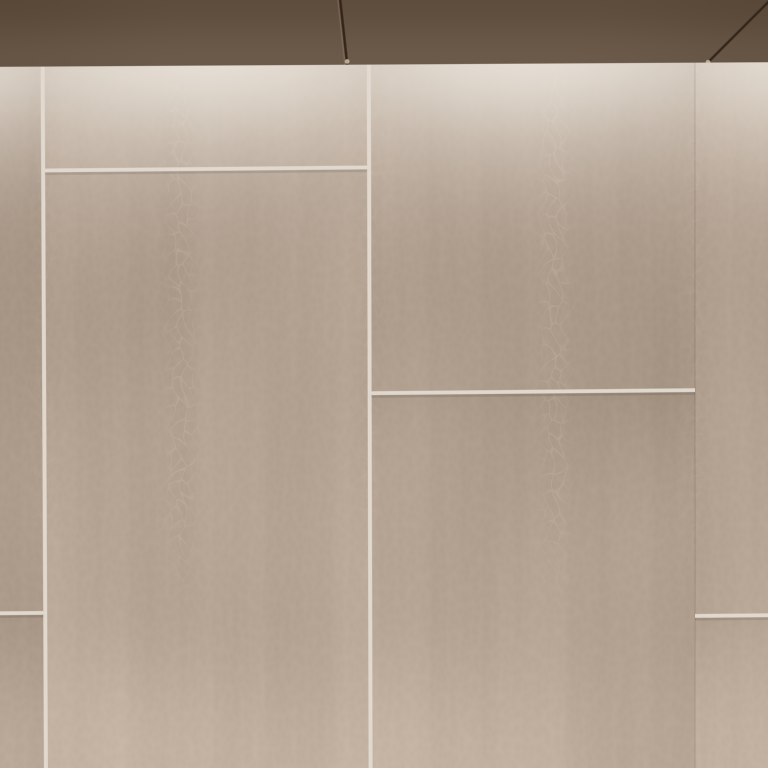
Give the GLSL for this texture, as a Shadertoy shader.

```glsl
// Staggered stone wall tiles with pale joints, lit from above under a dark ceiling.

vec2 hash2(vec2 p) {
    p = vec2(dot(p, vec2(127.1, 311.7)), dot(p, vec2(269.5, 183.3)));
    return fract(sin(p) * 43758.5);
}

// Cellular noise: distances to the nearest and second nearest points
vec2 cellular(vec2 p) {
    vec2 cell = floor(p), nearest = vec2(8.0);
    for (int j = -1; j <= 1; j++)
    for (int i = -1; i <= 1; i++) {
        vec2 corner = cell + vec2(i, j);
        float d = length(corner + hash2(corner) - p);
        nearest = d < nearest.x ? vec2(d, nearest.x) : vec2(nearest.x, min(nearest.y, d));
    }
    return nearest;
}

// Layered sines drawn out along the vertical
float streaks(vec2 p, float seed) {
    float sum = 0.0, freq = 15.0, amp = 0.4;
    for (int i = 0; i < 8; i++) {
        float phase = seed * 2.7 + float(i) * 2.4;
        float bend = 0.7 * sin(p.y * (2.0 + freq * 0.035) + phase);
        float fade = 0.6 + 0.4 * sin(p.y * 6.0 + p.x * 9.0 + phase * 1.7);
        sum += amp * fade * sin(p.x * freq + bend + phase * 3.1);
        freq *= 1.63;
        amp *= 0.78;
    }
    return sum;
}

float segmentDistance(vec2 p, vec2 a, vec2 b) {
    vec2 ab = b - a;
    return length(p - a - ab * clamp(dot(p - a, ab) / dot(ab, ab), 0.0, 1.0));
}

// Antialiased coverage of a line from its distance and half width
float stroke(float d, float halfWidth, float px) {
    return 1.0 - smoothstep(halfWidth - px, halfWidth + px, d);
}

vec3 stone(vec2 uv, float column, float across, float below) {
    float mottle = cellular(uv * vec2(120.0, 85.0)).x - 0.45;
    float cloud = sin(uv.x * 11.0 + 2.0 * sin(uv.y * 5.0 + column)) * sin(uv.y * 8.0 + column * 2.0);
    float tone = 0.68 + 0.17 * streaks(uv, column) + 0.12 * mottle + 0.08 * cloud;

    // Darker upper middle, and a darker right side on odd columns
    tone -= 0.22 * exp(-pow((uv.y - 0.6) / 0.2, 2.0));
    tone -= 0.28 * mod(column, 2.0) * smoothstep(0.25, 1.0, across);
    tone -= 0.14 * step(0.0, below) * exp(-abs(below) / 0.06);

    // Worm-like veins in a narrow band and beside the tile edges
    vec2 warp = 0.006 * vec2(sin(uv.y * 90.0), sin(uv.x * 130.0));
    vec2 cells = cellular((uv + warp) * vec2(75.0, 42.0));
    float vein = 1.0 - smoothstep(0.02, 0.16, cells.y - cells.x);
    float center = 0.42 + 0.15 * mod(column, 2.0);
    float band = exp(-pow((across - center) / 0.045, 2.0));
    band += 0.5 * exp(-min(across, 1.0 - across) / 0.035);
    tone += 0.22 * band * (vein - 0.25) * smoothstep(0.15, 0.4, uv.y);

    return mix(vec3(0.62, 0.55, 0.485), vec3(0.765, 0.697, 0.635), clamp(tone, 0.0, 1.15));
}

vec3 ceiling(vec2 uv, float px) {
    vec3 color = mix(vec3(0.42, 0.35, 0.29), vec3(0.37, 0.30, 0.24), smoothstep(0.92, 1.0, uv.y));
    color -= 0.02 * smoothstep(0.25, 0.5, abs(uv.x - 0.5));

    // Two panel seams, each a dark groove with a lighter edge
    float straight = segmentDistance(uv, vec2(0.443, 1.0), vec2(0.452, 0.917));
    float slanted = segmentDistance(uv, vec2(1.003, 1.0), vec2(0.922, 0.919));
    float lit = segmentDistance(uv, vec2(0.440, 1.0), vec2(0.449, 0.917));
    color = mix(color, vec3(0.52, 0.44, 0.37), 0.6 * stroke(lit, 0.001, px));
    color = mix(color, vec3(0.20, 0.15, 0.11), stroke(min(straight, slanted), 0.0016, px));
    float foot = min(length(uv - vec2(0.452, 0.920)), length(uv - vec2(0.922, 0.919)));
    return mix(color, vec3(0.85, 0.79, 0.70), 0.8 * stroke(foot, 0.003, px));
}

void mainImage(out vec4 fragColor, in vec2 fragCoord) {
    vec2 uv = fragCoord / iResolution.xy;
    float px = 0.8 / min(iResolution.x, iResolution.y);
    float ceilingY = 0.913 + 0.006 * uv.x;

    // Leaning columns, with cross joints stepping down by a third of a tile
    float lean = 0.005 * (0.915 - uv.y) * (1.0 - uv.x);
    float along = (uv.x - 0.0555 - lean) / 0.4247;
    float column = floor(along), across = fract(along);
    float jointY = mod(0.78 - 0.29 * column, 0.87) + 0.004 * (across - 0.5);
    vec3 color = stone(uv, column, across, jointY - uv.y);

    // Light washing down from the ceiling edge, and a weak one at the floor
    float depth = max(ceilingY - uv.y, 0.0);
    float glow = exp(-pow(depth / 0.12, 1.5)) * (0.72 + 0.28 * sin(3.14159 * across));
    color = mix(color, vec3(0.91, 0.885, 0.85), 0.92 * glow);
    color += 0.045 * smoothstep(0.22, 0.0, uv.y);

    // Joints: pale grout, except for a tight dark seam at the right
    float nearest = floor(along + 0.5);
    float sideways = abs(along - nearest) * 0.4247;
    float grout = stroke(abs(uv.y - jointY), 0.0025, px);
    float shade = stroke(abs(uv.y - jointY + 0.004), 0.002, px);
    float tight = step(1.5, nearest);
    color *= 1.0 - 0.10 * shade - 0.08 * tight * stroke(sideways, 0.001, px);
    grout = max(grout, (1.0 - tight) * stroke(sideways, 0.0026, px));
    color = mix(color, vec3(0.89, 0.86, 0.82), 0.95 * grout);

    color = mix(color, ceiling(uv, px), smoothstep(-px, px, uv.y - ceilingY));
    fragColor = vec4(color, 1.0);
}
```
